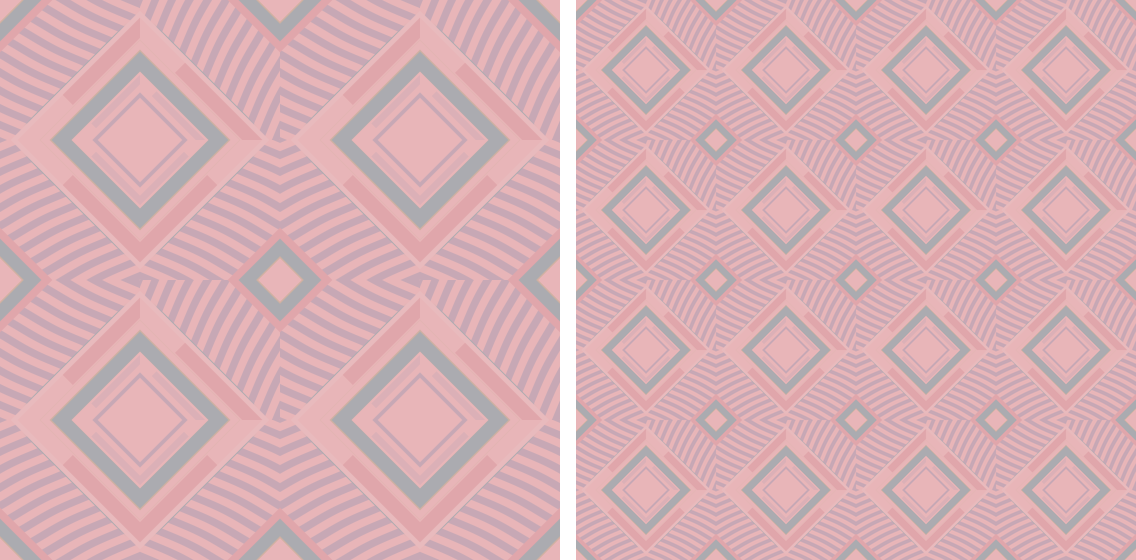
Left, the tile; right, the same tile 2 across and 2 down.
Give the GLSL for this pattern, as a Shadertoy shader.

```glsl
// Pastel diamond tiles, two by two, over bent diagonal stripes with small corner diamonds.

// Soft coverage of the interval [lo, hi]
float band(float d, float lo, float hi, float aa) {
    return smoothstep(lo - aa, lo + aa, d) * (1.0 - smoothstep(hi - aa, hi + aa, d));
}

float diamond(vec2 p) {
    return abs(p.x) + abs(p.y);
}

// Stripes run shallow in three quadrants and steep in the upper right one
float stripes(vec2 p, bool steep, float aa) {
    vec2 a = abs(p);
    if (steep) a = a.yx;
    float bend = 0.005 * sin(12.566 * (a.x + a.y));
    float wave = cos(6.28319 * (a.y - 0.5 * a.x + bend + 0.008) / 0.0615);
    float soft = aa * 80.0;
    return smoothstep(-soft, soft, wave - 0.04);
}

void mainImage(out vec4 fragColor, in vec2 fragCoord) {
    vec2 p = fract(2.0 * fragCoord / iResolution.xy) - 0.5;
    float aa = 2.0 / min(iResolution.x, iResolution.y);
    bool upperRight = p.x > 0.0 && p.y > 0.0;

    vec3 pink = vec3(0.91, 0.71, 0.72);
    vec3 pale = vec3(0.91, 0.73, 0.74);
    vec3 lilac = vec3(0.78, 0.66, 0.71);
    vec3 rose = vec3(0.88, 0.65, 0.67);
    vec3 grey = vec3(0.67, 0.67, 0.69);
    vec3 gold = vec3(0.81, 0.69, 0.63);

    // Striped ground
    vec3 col = mix(pink, lilac, stripes(p, upperRight, aa));

    // Small diamond shared by four tile corners
    float corner = diamond(0.5 - abs(p));
    col = mix(col, rose, band(corner, -1.0, 0.187, aa));
    col = mix(col, grey, band(corner, -1.0, 0.148, aa));
    col = mix(col, gold, band(corner, -1.0, 0.085, aa));
    col = mix(col, pink, band(corner, -1.0, 0.078, aa));

    // Large diamond: thin outline fading toward the tips, then pale rim
    float d = diamond(p);
    float along = abs(p.x) - abs(p.y);
    float outline = 1.0 - smoothstep(0.28, 0.38, abs(along));
    col = mix(col, grey, outline * band(d, 0.46, 0.467, aa));
    col = mix(col, pale, band(d, -1.0, 0.462, aa));
    col = mix(col, pink, band(d, -1.0, 0.437, aa));

    // Partial rose bars, turned toward the right tip in the upper right
    float run = upperRight ? along : -along;
    float bar = smoothstep(-aa, aa, run + 0.115);
    col = mix(col, rose, bar * band(d, 0.365, 0.437, aa));
    col = mix(col, gold, 0.25 * band(d, 0.355, 0.359, aa));

    // Grey frame with a gold edge
    col = mix(col, gold, band(d, 0.245, 0.323, aa));
    col = mix(col, grey, band(d, 0.245, 0.316, aa));

    // Faint inner bars and the fine lilac ring
    vec3 dusty = mix(pink, lilac, 0.4);
    col = mix(col, dusty, bar * band(d, 0.199, 0.233, aa));
    col = mix(col, lilac, band(d, 0.151, 0.17, aa));

    fragColor = vec4(col, 1.0);
}
```
